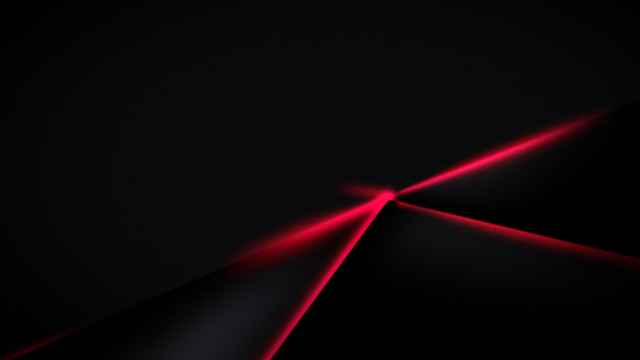
Write a Shadertoy shader that draws this background.

```glsl
// Dark overlapping panels meeting at a hub, with red light leaking from the seams.
// Each seam is a ray with along/side coordinates; gaussians around the rays
// give the panel sheen and the glow. Units: canvas height = 1.

const vec2 HUB = vec2(1.088, 0.456);
const vec2 RIGHT_START = vec2(1.100, 0.440);
const vec2 UPPER_LEFT = vec2(-1.0, -0.427);
const vec2 UPPER_RIGHT = vec2(1.0, 0.386);
const vec2 LOWER_LEFT = vec2(-0.336, -0.456);
const vec2 LOWER_RIGHT = vec2(0.667, -0.159);
const vec2 SPUR = vec2(-0.162, 0.026);

const vec3 TOP_COLOR = vec3(0.034, 0.038, 0.044);
const vec3 SHEEN_COLOR = vec3(0.105, 0.108, 0.125);
const vec3 GLOW_COLOR = vec3(0.58, 0.0, 0.035);
const vec3 CORE_COLOR = vec3(0.42, 0.015, 0.24);
const float GRAIN = 0.006;

float hash(vec2 p) {
    vec3 q = fract(vec3(p.xyx) * 0.1031);
    q += dot(q, q.yzx + 33.33);
    return fract((q.x + q.y) * q.z);
}

float bell(float x, float width) {
    return exp(-x * x / (width * width));
}

// x: distance along the ray, y: signed distance to its left side
vec2 rayCoords(vec2 p, vec2 origin, vec2 direction) {
    vec2 d = normalize(direction);
    vec2 q = p - origin;
    return vec2(dot(q, d), d.x * q.y - d.y * q.x);
}

// Bell with its own width on each side of the seam
float seam(float side, float leftWidth, float rightWidth) {
    return bell(side, side > 0.0 ? leftWidth : rightWidth);
}

vec3 light(float glow, float core) {
    return GLOW_COLOR * glow + CORE_COLOR * core;
}

void mainImage(out vec4 fragColor, in vec2 fragCoord) {
    vec2 p = fragCoord / iResolution.y;
    float aspect = iResolution.x / iResolution.y;
    p.x += 0.5 * (16.0 / 9.0 - aspect);
    float edge = 1.0 / iResolution.y;

    vec2 ul = rayCoords(p, HUB, UPPER_LEFT);
    vec2 ur = rayCoords(p, HUB, UPPER_RIGHT);
    vec2 ll = rayCoords(p, HUB, LOWER_LEFT);
    vec2 lr = rayCoords(p, RIGHT_START, LOWER_RIGHT);
    vec2 sp = rayCoords(p, HUB, SPUR);

    // Panel masks
    float above = p.x < HUB.x ? -ul.y : ur.y;
    float topMask = smoothstep(-edge, edge, above);
    float bottomMask = smoothstep(-edge, edge, min(ll.y, -lr.y));
    float leftMask = smoothstep(-edge, edge, -ll.y) * step(p.x, HUB.x);

    // Upper panel, darker toward the borders
    vec2 v = (p - vec2(0.95, 0.52)) / vec2(1.05, 0.62);
    vec3 topPanel = TOP_COLOR * (1.0 - 0.85 * smoothstep(0.25, 1.25, dot(v, v)));

    // Sheen of the three lower panels
    float leftSheen = bell(-ll.y - 0.17, 0.13) * smoothstep(-0.02, 0.16, ul.y);
    float rightSheen = 0.75 * bell(ur.y, 0.105) * bell(ur.x - 0.24, 0.26)
        * smoothstep(0.0, 0.07, lr.y);
    float bottomSheen = 0.58 * bell(-lr.y - 0.05, 0.12) * bell(lr.x - 0.15, 0.36)
        * smoothstep(0.0, 0.13, ll.y);
    float sheen = mix(rightSheen, leftSheen, leftMask);
    sheen = mix(sheen, bottomSheen, bottomMask);
    vec3 color = mix(SHEEN_COLOR * sheen, topPanel, topMask);

    // Upper left seam, with a faint trace toward the corner
    float reach = smoothstep(-0.02, 0.02, ul.x) * (1.0 - smoothstep(0.24, 0.56, ul.x));
    float spread = 0.012 + 0.022 * smoothstep(0.0, 0.3, ul.x);
    float body = seam(ul.y, spread * 1.15, spread * 0.85) * reach;
    float core = seam(ul.y, 0.016, 0.008) * reach * (1.0 - smoothstep(0.1, 0.46, ul.x));
    float trace = 0.3 * seam(ul.y, 0.004, 0.012) * bell(ul.x - 1.10, 0.13);
    float upperMask = 1.0 - bottomMask;
    vec3 glow = light(body + trace, core) * upperMask;

    // Upper right seam, thin at the hub and swelling midway
    reach = smoothstep(-0.01, 0.05, ur.x) * (1.0 - smoothstep(0.36, 0.70, ur.x));
    spread = 0.007 + 0.018 * smoothstep(0.0, 0.32, ur.x);
    body = seam(ur.y, spread * 0.75, spread) * reach;
    core = seam(ur.y, 0.005, 0.012) * reach * bell(ur.x - 0.27, 0.27);
    glow += light(body, core) * upperMask;

    // Lower left seam, cut sharply by the bottom panel
    reach = smoothstep(-0.01, 0.03, ll.x) * (1.0 - 0.3 * smoothstep(0.2, 0.6, ll.x));
    body = bell(ll.y, 0.027) * reach;
    core = bell(ll.y + 0.008, 0.010) * reach;
    glow += light(body, 0.8 * core) * leftMask * upperMask;

    // Lower right seam, spilling onto the bottom panel
    reach = smoothstep(-0.01, 0.015, lr.x) * (1.0 - 0.75 * smoothstep(0.32, 0.68, lr.x));
    reach *= 1.0 - 0.35 * bell(lr.x - 0.08, 0.05);
    spread = 0.011 + 0.012 * smoothstep(0.0, 0.35, lr.x);
    body = seam(lr.y, 0.003, spread) * reach;
    core = seam(lr.y, 0.002, 0.007) * reach * bell(lr.x - 0.2, 0.22);
    glow += light(body, 0.35 * core);

    // Soft spur and bright hub
    reach = smoothstep(-0.01, 0.03, sp.x) * (1.0 - smoothstep(0.04, 0.18, sp.x));
    glow += light(0.75 * bell(sp.y, 0.018) * reach, 0.0);
    glow += light(0.5, 0.8) * bell(length(p - HUB + vec2(0.008, 0.002)), 0.020) * upperMask;

    color += min(glow, vec3(0.98, 0.05, 0.30));
    color += GRAIN * (hash(floor(p * 288.0)) - 0.5);
    fragColor = vec4(clamp(color, 0.0, 1.0), 1.0);
}
```
